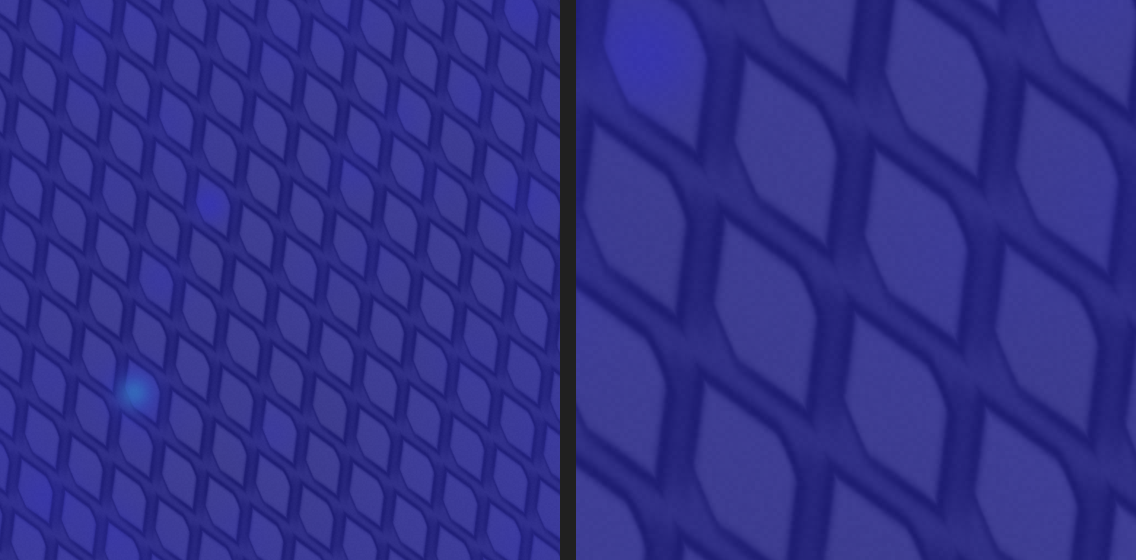
Left: the whole. Right: its middle third, enlarged.
A WebGL 2 fragment shader for this texture:

```glsl
#version 300 es
precision highp float;

#define STEP_DIAGONAL vec2(0.0776, -0.0564)
#define STEP_UPRIGHT vec2(-0.0121, -0.0971)
#define CELL_CENTER vec2(0.3685, 0.5365)
#define CELL_SIZE vec2(0.0841, 0.0857)
#define FACE_HALF vec2(0.0313, 0.0322)
#define ROUND_RIGHT 0.036
#define ROUND_LEFT 0.056
#define LINE_WIDTH 0.0043
#define BLUE_GLOW vec2(0.374, 0.635)
#define CYAN_GLOW vec2(0.240, 0.299)
#define GLOW_GRID 7.0

uniform vec2 u_resolution;
out vec4 fragColor;

const vec3 FACE = vec3(0.243, 0.241, 0.568);
const vec3 STRAND = vec3(0.188, 0.186, 0.520);
const vec3 GROOVE = vec3(0.118, 0.116, 0.445);
const vec3 BLUE = vec3(0.205, 0.195, 0.740);
const vec3 CYAN = vec3(0.200, 0.460, 0.740);

vec3 hash3(vec2 p) {
    vec3 q = fract(p.xyx * vec3(0.1031, 0.1030, 0.0973));
    q += dot(q, q.yxz + 33.33);
    return fract((q.xxy + q.yzz) * q.zyx);
}

// Signed distance to a slanted face; only its wide corners are rounded
float faceDistance(vec2 c, vec2 edge) {
    float radius = c.x > 0.0 ? ROUND_RIGHT : ROUND_LEFT;
    radius = radius * smoothstep(0.0, 0.12, -c.x * c.y) + 1e-5;
    float blend = max(radius - abs(edge.x - edge.y), 0.0);
    return max(edge.x, edge.y) + 0.25 * blend * blend / radius;
}

float spot(vec2 p, vec2 center, float radius) {
    vec2 d = (p - center) / radius;
    return exp(-dot(d, d));
}

// Cellular scatter of faint soft patches
float faintGlows(vec2 p) {
    vec2 g = p * GLOW_GRID;
    vec2 base = floor(g);
    float sum = 0.0;
    for (int y = -1; y <= 1; y++) {
        for (int x = -1; x <= 1; x++) {
            vec2 id = base + vec2(x, y);
            vec3 h = hash3(id + 17.0);
            sum += h.z * h.z * h.z * spot(g, id + h.xy, 0.36);
        }
    }
    return sum;
}

// Broad uneven tint from layered sines
float broadTint(vec2 p) {
    float waves = sin(p.x * 7.0 + 2.0 * sin(p.y * 5.0)) + 0.6 * sin(p.y * 13.0 - p.x * 9.0);
    float rim = smoothstep(0.3, 0.72, length(p - 0.5));
    return 0.05 + 0.04 * waves + 0.2 * rim;
}

void main() {
    vec2 p = gl_FragCoord.xy / u_resolution;
    float pixel = 1.0 / min(u_resolution.x, u_resolution.y);

    // Skewed lattice: x crosses upright walls, y crosses diagonal walls
    vec2 lattice = inverse(mat2(STEP_DIAGONAL, STEP_UPRIGHT)) * (p - CELL_CENTER);
    vec2 id = round(lattice);
    vec2 c = lattice - id;
    vec2 edge = abs(c) * CELL_SIZE - FACE_HALF;
    float d = faceDistance(c, edge);

    // Face with slight shading and differences between cells
    vec3 face = FACE * (1.0 + 0.03 * (hash3(id + 40.0).x - 0.5) - 0.04 * c.y);

    // Strands: upright parts are shaded, diagonal parts stay lighter
    float upright = smoothstep(-0.004, 0.004, edge.x);
    float shade = upright * smoothstep(-0.5, -0.3, c.y) * (1.0 - smoothstep(0.2, 0.5, c.y));
    vec3 strand = mix(STRAND, GROOVE, 0.55 * shade);
    float softness = max(0.0018, pixel);
    vec3 color = mix(face, strand, smoothstep(-softness, softness, d));

    // Grooves beside the strands, fading around the lower left bend
    float weight = 1.0 - 0.75 * smoothstep(0.2, 0.85, c.y - c.x);
    float offset = (d - 0.0025) / max(LINE_WIDTH, pixel);
    color = mix(color, GROOVE, weight * exp(-offset * offset));

    // Uneven blue light, two brighter glows and fine grain
    float contrast = mix(1.0, 0.55, smoothstep(-softness, softness, d));
    color = mix(color, BLUE, contrast * clamp(broadTint(p) + 0.35 * faintGlows(p), 0.0, 0.6));
    color = mix(color, BLUE, contrast * 0.65 * spot(p, BLUE_GLOW, 0.036));
    color = mix(color, BLUE, contrast * 0.7 * spot(p, CYAN_GLOW, 0.052));
    color = mix(color, CYAN, 0.75 * spot(p, CYAN_GLOW, 0.027));
    color += 0.012 * (hash3(floor(p * 384.0)).x - 0.5);

    fragColor = vec4(color, 1.0);
}
```
